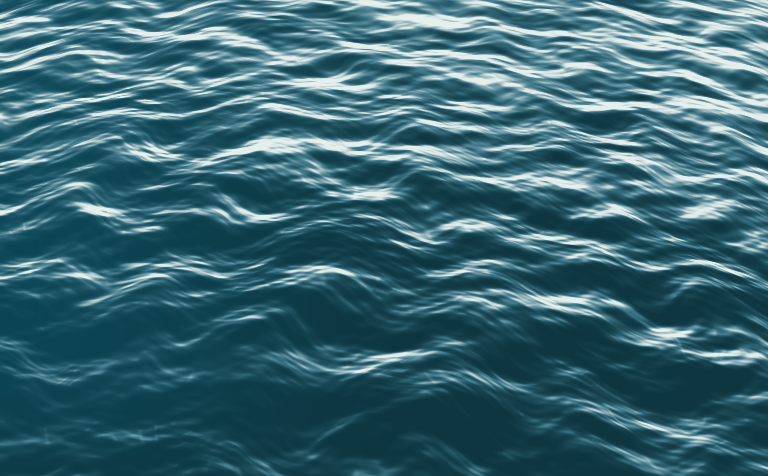
This texture is drawn by a WebGL 2 fragment shader. Its source:

```glsl
#version 300 es
precision highp float;
// Rippled teal sea seen at an angle, with pale sky reflected on the wave backs.

uniform vec2 u_resolution;
out vec4 fragColor;

const int OCTAVES = 5;
const float HORIZON = 1.9;
const float CHOP = 0.42;

// Pseudo-random unit vector for a lattice cell
vec2 cellGradient(vec2 cell) {
    uvec2 k = uvec2(ivec2(cell) + 4096);
    uint h = k.x * 73856093u ^ k.y * 19349663u;
    h = (h ^ (h >> 15)) * 2246822u;
    h = (h ^ (h >> 13)) * 3266489u;
    h ^= h >> 16;
    float angle = float(h & 65535u) / 65536.0 * 6.28319;
    return vec2(cos(angle), sin(angle));
}

float gradientNoise(vec2 p) {
    vec2 cell = floor(p);
    vec2 f = p - cell;
    vec2 u = f * f * f * (f * (f * 6.0 - 15.0) + 10.0);
    vec2 e = vec2(1.0, 0.0);
    float a = dot(cellGradient(cell), f);
    float b = dot(cellGradient(cell + e.xy), f - e.xy);
    float c = dot(cellGradient(cell + e.yx), f - e.yx);
    float d = dot(cellGradient(cell + e.xx), f - e.xx);
    return mix(mix(a, b, u.x), mix(c, d, u.x), u.y);
}

// Canvas point to water plane: crests arch gently and shrink with distance
vec2 toWater(vec2 p) {
    float bent = p.y + 0.1 * (p.x - 0.55) * (p.x - 0.55);
    float depth = 1.0 / (HORIZON - bent);
    vec2 q = vec2((p.x - 0.8) * depth, depth);
    q.y += 0.022 * gradientNoise(q * vec2(7.0, 10.0) + 53.0);
    return q;
}

// Long-crested waves; each octave is pushed along by the larger ones
float waveHeight(vec2 q, float depth) {
    float height = 0.0;
    float steepness = 0.6;
    float tilt = 0.09;
    vec2 freq = vec2(5.0, 20.0);
    for (int i = 0; i < OCTAVES; i++) {
        vec2 sheared = vec2(q.x, q.y + tilt * q.x);
        float visible = 1.0 - smoothstep(80.0, 230.0, freq.y * depth * depth);
        float n = gradientNoise(sheared * freq + float(i) * vec2(17.3, 9.7));
        float swell = visible * steepness / freq.y * n;
        height += swell;
        q.y -= CHOP * swell;
        freq *= vec2(1.65, 1.75);
        steepness *= i == 0 ? 1.3 : 0.74;
        tilt *= -1.15;
    }
    return height;
}

// Slope away from the viewer, positive on the backs of waves
float backSlope(vec2 q) {
    float stepSize = 0.001;
    float near = waveHeight(q, q.y);
    float far = waveHeight(q + vec2(0.0, stepSize), q.y);
    return (near - far) / stepSize;
}

// Thin bright threads along ripple edges
float threads(vec2 q, float slope) {
    float sway = 0.03 * gradientNoise(q * vec2(14.0, 24.0) + 7.0);
    float n = gradientNoise((q + vec2(0.0, sway)) * vec2(13.0, 56.0));
    float line = 1.0 - smoothstep(0.0, 0.12, abs(n));
    return line * smoothstep(0.1, 0.9, slope);
}

vec3 waterColor(float light, float tealness) {
    vec3 deep = mix(vec3(0.05, 0.21, 0.25), vec3(0.045, 0.27, 0.33), tealness);
    vec3 mid = vec3(0.24, 0.46, 0.53);
    vec3 pale = vec3(0.90, 0.94, 0.93);
    vec3 body = mix(deep, mid, clamp((light - 0.05) / 0.19, 0.0, 1.0));
    return mix(body, pale, clamp((light - 0.24) / 0.66, 0.0, 1.0));
}

void main() {
    vec2 p = gl_FragCoord.xy / u_resolution.y;
    float across = gl_FragCoord.x / u_resolution.x;
    vec2 q = toWater(p);

    // Sky exposure grows toward the top and right, in uneven patches
    float patches = gradientNoise(q * vec2(3.5, 9.0) + 31.0);
    float exposure = mix(-0.85, 1.05, smoothstep(0.0, 1.1, p.y));
    exposure += 0.6 * (across - 0.5) + 0.7 * patches;

    // Calmer water in the near left corner
    float calm = 1.0 - smoothstep(0.1, 0.75, p.y + 0.35 * across);
    float slope = backSlope(q);
    float facing = exposure + slope * mix(1.15, 0.75, calm);
    facing += 0.35 * threads(q, slope);

    // Reflection rises steeply with slope and rolls off gradually when bright
    float light = 0.03 + 0.11 * exp(1.2 * facing);
    light = light < 0.4 ? light : 0.4 + 0.5 * (1.0 - exp((0.4 - light) / 0.5));

    float tealness = (1.0 - smoothstep(0.0, 0.6, across)) * smoothstep(0.0, 0.5, p.y + 0.2);
    fragColor = vec4(waterColor(light, tealness), 1.0);
}
```
